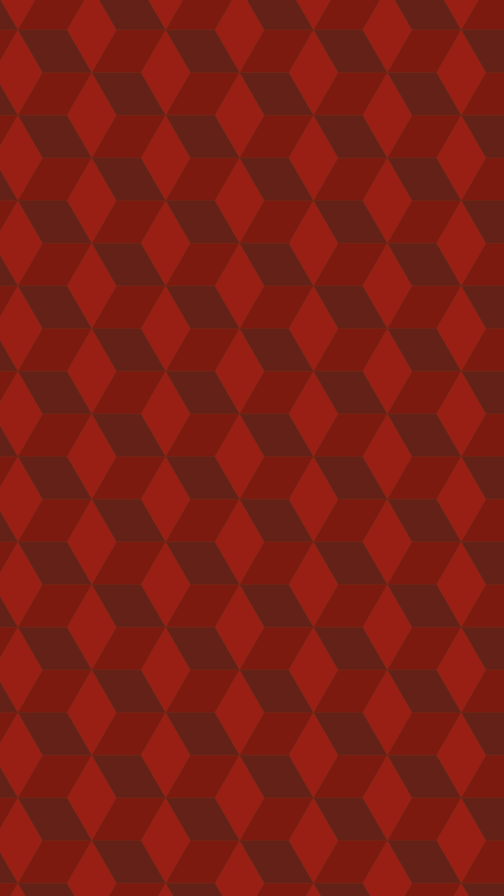
Reproduce this pattern procedurally as a WebGL 2 fragment shader.

```glsl
#version 300 es
precision highp float;
// Tumbling-block rhombi in three reds on a hexagonal lattice.
// Each pixel finds its nearest six-fold star point; the 60 degree sector
// around that point gives the face colour, with faint seams on the spokes.

uniform vec2 u_resolution;
out vec4 fragColor;

// Offset from the nearest star point; vertical neighbours are 1 apart.
vec2 nearestStar(vec2 p) {
    vec2 cell = vec2(sqrt(3.0), 1.0);
    vec2 a = p - cell * floor(p / cell + 0.5);
    vec2 b = p - cell * (floor(p / cell) + 0.5);
    return dot(a, a) < dot(b, b) ? a : b;
}

// Antialiased coverage of the side where the distance is positive.
float cover(float dist, float pixel) {
    return clamp(dist / pixel + 0.5, 0.0, 1.0);
}

void main() {
    const float period = 0.1693; // star spacing, in canvas widths
    vec2 p = (gl_FragCoord.xy / u_resolution.x - vec2(0.0354, 0.0255)) / period;
    float pixel = 1.0 / (u_resolution.x * period);
    vec2 q = nearestStar(p);

    vec3 brightRed = vec3(0.60, 0.12, 0.08);
    vec3 deepRed = vec3(0.49, 0.10, 0.06);
    vec3 darkBrown = vec3(0.39, 0.13, 0.09);
    vec3 seamOlive = vec3(0.45, 0.21, 0.11);

    // Side faces meet on the horizontal spokes
    float side = q.x < 0.0 ? -q.y : q.y;
    vec3 color = mix(darkBrown, deepRed, cover(side, pixel));

    // Upright face between the spokes at 60 and 120 degrees
    float upright = 0.5 * abs(q.y) - 0.5 * sqrt(3.0) * abs(q.x);
    color = mix(color, brightRed, cover(upright, pixel));

    // Hairline seams
    float seam = min(abs(q.y), abs(upright));
    color = mix(color, seamOlive, 0.28 * cover(0.007 - seam, pixel));

    fragColor = vec4(color, 1.0);
}
```
